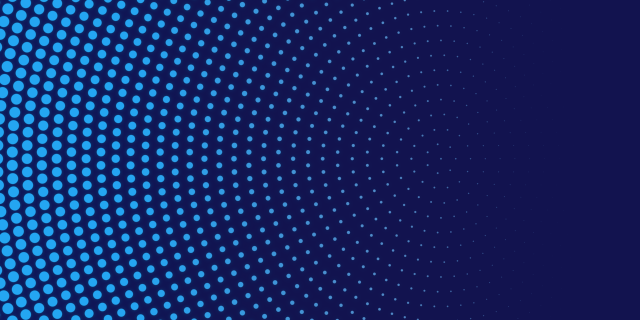
Give the GLSL for this background, as a Shadertoy shader.

```glsl
const float TAU = 6.2831853;

// Centre of the dot nearest to p on concentric rings, seven more dots per ring
vec2 nearestDot(vec2 p, float spacing) {
    float ring = round(length(p) / spacing);
    float count = max(1.0, 7.0 * ring);
    float turn = atan(p.y, p.x + 1e-6) / TAU;
    float angle = round(turn * count) / count * TAU;
    return ring * spacing * vec2(cos(angle), sin(angle));
}

void mainImage(out vec4 fragColor, in vec2 fragCoord) {
    vec2 uv = fragCoord / iResolution.y;
    float pixel = 1.0 / iResolution.y;

    // Ring layout
    vec2 centre = vec2(1.378, 0.504);
    vec2 dotPos = centre + nearestDot(uv - centre, 0.0462);

    // Dots shrink and fade towards the right
    float shrink = clamp(1.0 - dotPos.x / 1.875, 0.0, 1.0);
    float radius = 0.0175 * pow(shrink, 1.45);
    float edge = distance(uv, dotPos) - radius;
    float cover = 1.0 - smoothstep(-0.7 * pixel, 0.7 * pixel, edge);
    cover *= 1.0 - smoothstep(1.15, 1.85, dotPos.x);

    // Navy ground, a little bluer on the left
    vec3 navy = mix(vec3(0.055, 0.085, 0.345), vec3(0.07, 0.075, 0.31),
                    smoothstep(0.0, 0.9, uv.x));

    // Soft halo around the larger dots
    float halo = exp(-max(edge, 0.0) / 0.0045) * smoothstep(0.2, 0.9, shrink);
    vec3 color = mix(navy, vec3(0.04, 0.24, 0.46), 0.65 * halo);

    // Bright cyan dots, duller with distance
    vec3 dotColor = mix(vec3(0.14, 0.65, 0.95), vec3(0.32, 0.54, 0.78),
                        smoothstep(0.3, 1.3, dotPos.x));
    fragColor = vec4(mix(color, dotColor, cover), 1.0);
}
```
